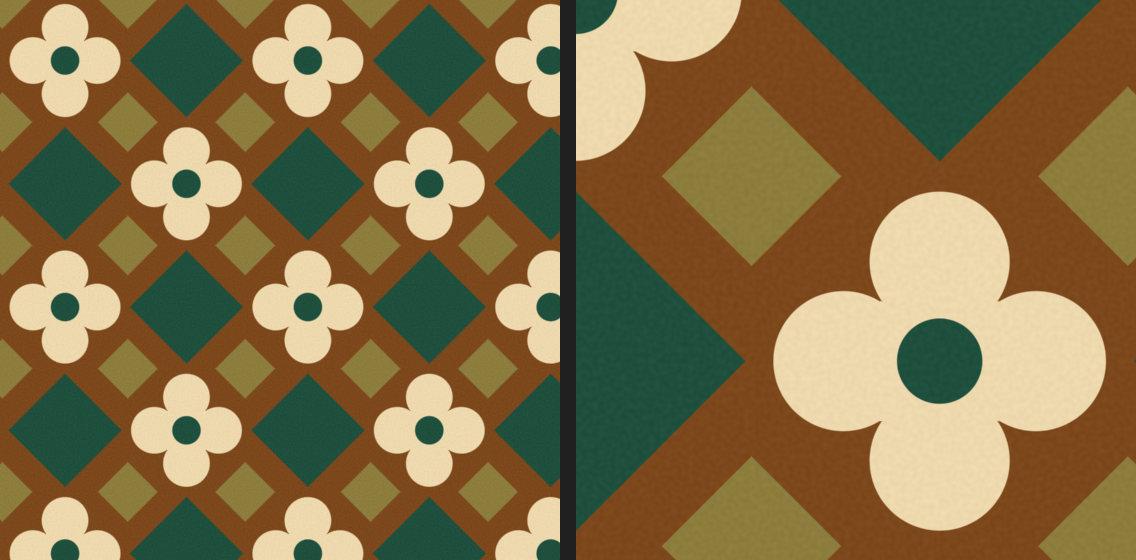
Left, the full canvas; right, a detail of the centre.
Write a Shadertoy shader that draws this pattern.

```glsl
const vec3 BROWN = vec3(0.49, 0.28, 0.11);
const vec3 GREEN = vec3(0.12, 0.31, 0.24);
const vec3 CREAM = vec3(0.93, 0.85, 0.68);
const vec3 OLIVE = vec3(0.55, 0.49, 0.24);

// Lengths are fractions of the canvas height
const vec2  CELL         = vec2(0.2168, 0.2201); // flower to neighbouring diamond
const vec2  ANCHOR       = vec2(0.1162, 0.8919); // centre of one flower
const float BIG_DIAMOND  = 0.1012;               // half diagonals
const float SMALL_DIAMOND = 0.0534;
const float SMALL_OFFSET = 0.1048;               // small diamond from its column axis
const vec2  PETAL_OFFSET = vec2(0.0573, 0.0592);
const float PETAL_RADIUS = 0.0417;
const float CORE_HALF    = 0.0358;               // square joining the petals
const float EYE_RADIUS   = 0.0254;
const float GRAIN_FREQ   = 300.0;
const float GRAIN_AMOUNT = 0.025;

float sdDiamond(vec2 p, float r) {
    return (abs(p.x) + abs(p.y) - r) * 0.70711;
}

float sdFlower(vec2 p) {
    p = abs(p);
    float petals = min(length(p - vec2(PETAL_OFFSET.x, 0.0)),
                       length(p - vec2(0.0, PETAL_OFFSET.y))) - PETAL_RADIUS;
    float core = max(p.x, p.y) - CORE_HALF;
    return min(petals, core);
}

vec2 gradient(vec2 cell) {
    vec3 h = fract(cell.xyx * vec3(0.1031, 0.1030, 0.0973));
    h += dot(h, h.yzx + 33.33);
    float angle = 6.28318 * fract((h.x + h.y) * h.z);
    return vec2(cos(angle), sin(angle));
}

float gradientNoise(vec2 p) {
    vec2 i = floor(p), f = fract(p);
    vec2 u = f * f * f * (f * (f * 6.0 - 15.0) + 10.0);
    vec2 e = vec2(1.0, 0.0);
    float low  = mix(dot(gradient(i), f), dot(gradient(i + e), f - e), u.x);
    float high = mix(dot(gradient(i + e.yx), f - e.yx),
                     dot(gradient(i + e.xx), f - e.xx), u.x);
    return mix(low, high, u.y);
}

void mainImage(out vec4 fragColor, in vec2 fragCoord) {
    vec2 uv = fragCoord / iResolution.y;
    float pixel = 1.0 / iResolution.y;
    vec2 p = uv - ANCHOR;

    // Checkerboard of flowers and big diamonds
    vec2 id = floor(p / CELL + 0.5);
    vec2 q = p - id * CELL;
    bool isFlower = mod(id.x + id.y, 2.0) < 0.5;

    // Small diamonds, mirrored about every second column
    vec2 s = vec2(abs(mod(p.x, 2.0 * CELL.x) - CELL.x) - SMALL_OFFSET,
                  mod(p.y, CELL.y) - 0.5 * CELL.y);

    float motif = isFlower ? sdFlower(q) : sdDiamond(q, BIG_DIAMOND);
    float eye = isFlower ? length(q) - EYE_RADIUS : 1.0;

    // Layers from the ground up
    vec3 color = BROWN;
    color = mix(color, OLIVE, smoothstep(pixel, -pixel, sdDiamond(s, SMALL_DIAMOND)));
    color = mix(color, isFlower ? CREAM : GREEN, smoothstep(pixel, -pixel, motif));
    color = mix(color, GREEN, smoothstep(pixel, -pixel, eye));

    // Faint paper grain
    color += GRAIN_AMOUNT * gradientNoise(uv * GRAIN_FREQ);

    fragColor = vec4(color, 1.0);
}
```
